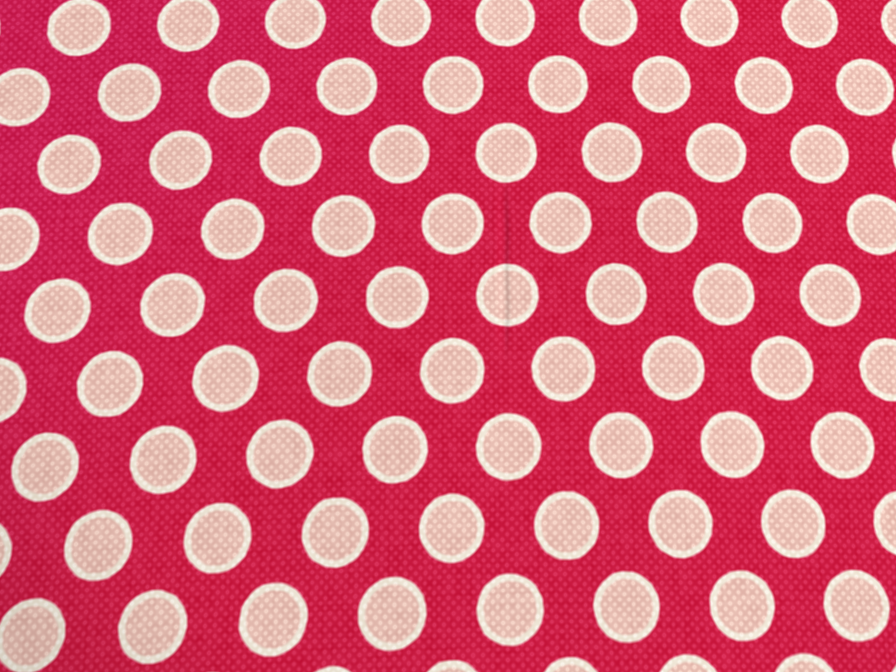
A Shadertoy shader for this pattern:

```glsl
// Woven crimson cloth with staggered pink dots ringed in cream, seen at a slight slant.

const float PI = 3.14159265;

float hash(vec2 p) {
    vec3 q = fract(vec3(p.xyx) * 0.1031);
    q += dot(q, q.yzx + 33.33);
    return fract((q.x + q.y) * q.z);
}

vec2 gradient(vec2 cell) {
    float angle = 2.0 * PI * hash(cell);
    return vec2(cos(angle), sin(angle));
}

// Gradient noise, roughly -0.7 to 0.7
float noise(vec2 p) {
    vec2 i = floor(p), f = p - i;
    vec2 w = f * f * f * (f * (f * 6.0 - 15.0) + 10.0);
    vec2 e = vec2(1.0, 0.0);
    float low = mix(dot(gradient(i), f), dot(gradient(i + e.xy), f - e.xy), w.x);
    float high = mix(dot(gradient(i + e.yx), f - e.yx), dot(gradient(i + e.xx), f - e.xx), w.x);
    return mix(low, high, w.y);
}

// Canvas to cloth: x counts dots along a row, y counts rows downward.
// The quadratic terms give the slant and the gentle sag of the rows.
vec2 clothCoords(vec2 p) {
    float column = -0.54 + 6.05 * p.x - 0.026 * p.y + 0.84 * p.x * p.y
                 + (0.21 + 0.15 * p.y) * p.x * p.x;
    float row = 4.54 - 8.98 * p.y - 1.31 * p.y * p.y
              + (0.19 - 0.22 * p.y) * p.x - 0.27 * p.x * p.x;
    return vec2(column, row);
}

// Distance from the centre of the nearest dot, in column pitches
float dotDistance(vec2 cloth) {
    float row = round(cloth.y);
    float shift = 0.5 * mod(row, 2.0);
    float column = round(cloth.x - shift);
    vec2 offset = vec2(cloth.x - shift - column, 0.67 * (cloth.y - row));
    float size = 1.0 + 0.03 * (hash(vec2(column, row) + 40.0) - 0.5);
    return length(offset) / size;
}

// Plain weave brightness around 0.5, with uneven threads
float weave(vec2 cloth, float pixel) {
    vec2 thread = cloth * vec2(24.0, 16.0);
    thread += 0.3 * vec2(noise(cloth * 3.0), noise(cloth * 3.0 + 17.0));
    float overUnder = sin(PI * thread.x) * sin(PI * thread.y);
    float gaps = cos(2.0 * PI * thread.x) + cos(2.0 * PI * thread.y);
    float slubs = noise(thread * vec2(0.9, 0.15)) + noise(thread * vec2(0.15, 0.9) + 71.0);
    float visible = 1.0 - smoothstep(0.4, 0.9, 24.0 * pixel);
    return 0.5 + visible * (0.5 * overUnder - 0.13 * gaps) + 0.3 * slubs;
}

void mainImage(out vec4 fragColor, in vec2 fragCoord) {
    vec2 p = (fragCoord - 0.5 * iResolution.xy) / iResolution.y;
    vec2 cloth = clothCoords(p);
    float pixel = 6.0 / iResolution.y;
    float light = clamp(weave(cloth, pixel), 0.0, 1.0);

    // Cloth and inks, each between its shaded and lit thread
    vec3 crimson = mix(vec3(0.76, 0.065, 0.21), vec3(0.85, 0.19, 0.35), light);
    vec3 pink = mix(vec3(0.86, 0.68, 0.64), vec3(0.96, 0.83, 0.78), light);
    vec3 cream = mix(vec3(0.91, 0.87, 0.80), vec3(0.97, 0.95, 0.91), light);

    // Cooler dye tone toward the upper left
    crimson += vec3(-0.01, 0.0, 0.05) * smoothstep(0.0, 1.0, p.y - p.x);

    // Printed dots with slightly bled edges
    float d = dotDistance(cloth) + 0.008 * noise(cloth * 9.0);
    float soft = 0.008 + pixel;
    vec3 color = mix(crimson, cream, smoothstep(-soft, soft, 0.286 - d));
    color = mix(color, pink, smoothstep(-soft, soft, 0.226 - d));

    // Faint upright crease right of the middle
    float creaseX = p.x - 0.088 - 0.003 * noise(vec2(3.0, p.y * 12.0));
    float creaseSpan = smoothstep(-0.05, 0.03, p.y) * smoothstep(0.26, 0.16, p.y);
    float crease = exp(-pow(creaseX / 0.004, 2.0)) - 0.3 * exp(-pow((creaseX + 0.011) / 0.007, 2.0));
    color *= 1.0 - 0.11 * crease * creaseSpan;

    // Soft falloff of light to the lower left
    color *= 1.01 + 0.03 * p.x + 0.02 * p.y + 0.02 * noise(p * 3.0);
    color *= 1.0 - 0.08 * smoothstep(0.7, 1.2, -p.x - p.y);
    fragColor = vec4(clamp(color, 0.0, 1.0), 1.0);
}
```
